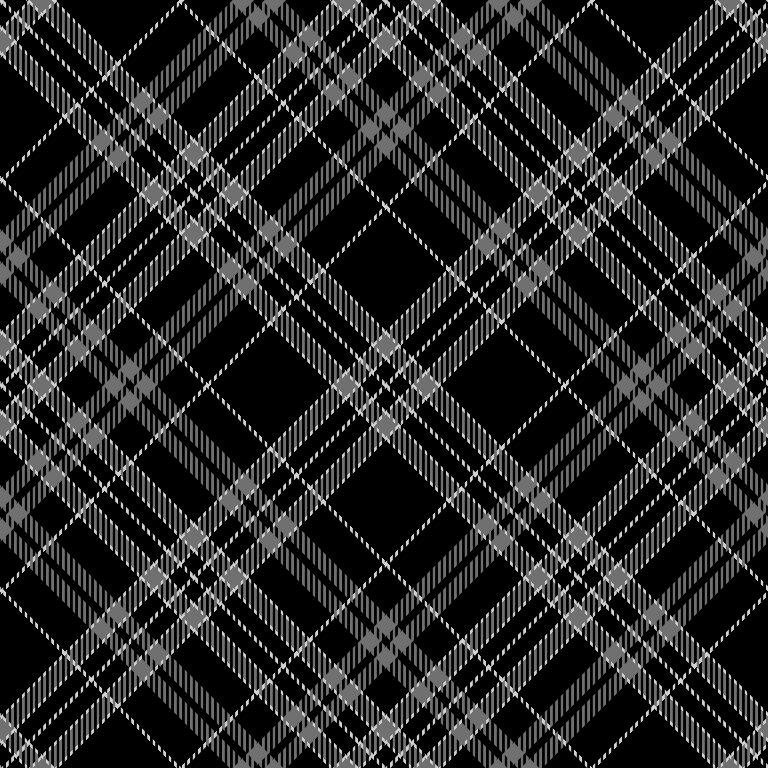
Write a Shadertoy shader that draws this pattern.

```glsl
// A black, grey and white tartan turned 45 degrees, one full sett per canvas.
// Both thread directions share one mirrored list of stripes; a fine vertical
// twill picks which direction lies on top, so crossings fill in solid.

const float THREADS = 144.0; // threads in one sett, and ribs across the canvas

// Coverage of a stripe, from its centre and half width in threads
float stripe(float t, float centre, float halfWidth, float blur) {
    return clamp((halfWidth - abs(t - centre)) / blur + 0.5, 0.0, 1.0);
}

// Brightness of the thread at a position across the sett
float threadShade(float across, float blur) {
    // Fold the sett about its two pivots
    float t = abs(mod(across * THREADS + 72.0, THREADS) - 72.0);

    // Broad grey bands
    float greyCentres[4] = float[4](7.5, 45.0, 51.0, 64.5);
    float grey = 0.0;
    for (int i = 0; i < 4; i++)
        grey = max(grey, stripe(t, greyCentres[i], 2.0, blur));

    // Pale dotted lines
    float pale = 0.0;
    float lineCentres[3] = float[3](0.0, 33.5, 72.0);
    for (int i = 0; i < 3; i++)
        pale = max(pale, stripe(t, lineCentres[i], 0.5, blur));

    // Pale edges on both sides of the bands nearest the pivots
    float fromPivot = min(t, 72.0 - t);
    pale = max(pale, stripe(abs(fromPivot - 7.5), 2.38, 0.38, blur));

    return mix(0.44 * grey, 0.82, pale);
}

void mainImage(out vec4 fragColor, in vec2 fragCoord) {
    float pixel = 1.0 / min(iResolution.x, iResolution.y);
    vec2 p = fragCoord * pixel - vec2(0.5026, 0.498);

    // Warp and weft run along the two diagonals
    float blur = THREADS * 0.7 * pixel;
    float warp = threadShade(p.x + p.y, blur);
    float weft = threadShade(p.x - p.y, blur);

    // Vertical twill ribs
    float rib = abs(fract(p.x * THREADS) - 0.5);
    float warpOnTop = clamp((0.25 - rib) / (THREADS * 0.5 * pixel) + 0.5, 0.0, 1.0);

    fragColor = vec4(vec3(mix(weft, warp, warpOnTop)), 1.0);
}
```
